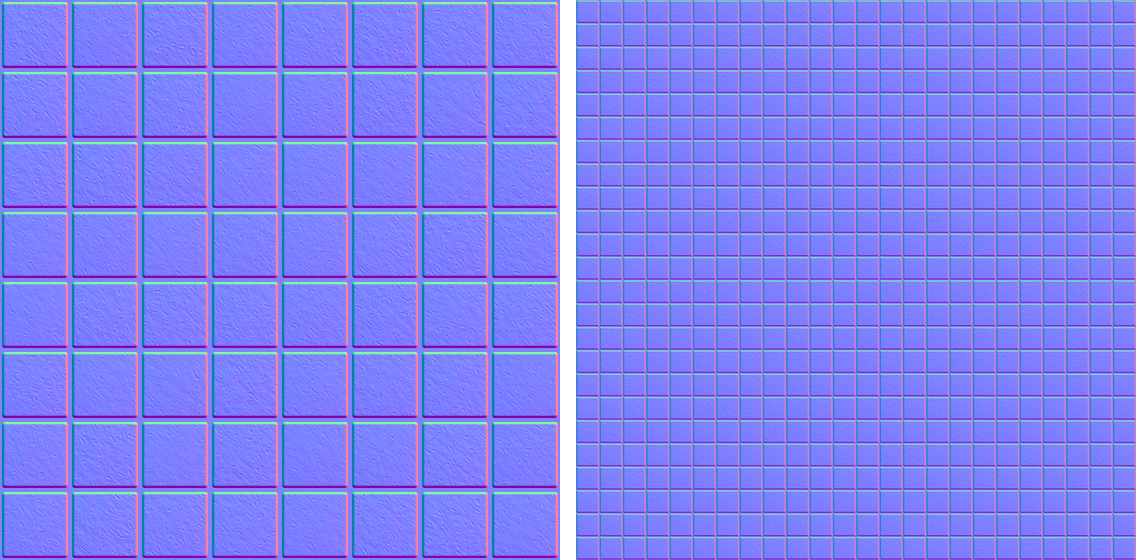
Left: one tile. Right: repeated 3 by 3.
Reproduce this texture map procedurally as a WebGL 2 fragment shader.

```glsl
#version 300 es
precision highp float;
// Tangent-space normal map of an 8 by 8 grid of square tiles with flat joints.
// A rounded-box distance gives each chamfer its direction; the tile faces get
// a faint pillow shape and diagonal scratches from wrapping gradient noise.
uniform vec2 u_resolution;
out vec4 fragColor;

float hash(ivec2 cell, uint seed) {
  uint h = uint(cell.x) * 1597u + uint(cell.y) * 51749u + seed * 7919u;
  h = (h ^ (h >> 15)) * 73244475u;
  h = (h ^ (h >> 13)) * 83492791u;
  h ^= h >> 16;
  return float(h & 65535u) / 65536.0;
}

float cornerRamp(ivec2 cell, vec2 offset, ivec2 period, uint seed) {
  ivec2 wrapped = ((cell % period) + period) % period;
  float angle = 6.28319 * hash(wrapped, seed);
  return dot(vec2(cos(angle), sin(angle)), offset);
}

// Gradient noise that repeats after a whole period of lattice cells
float gradientNoise(vec2 p, ivec2 period, uint seed) {
  ivec2 i = ivec2(floor(p));
  vec2 f = fract(p);
  vec2 s = f * f * f * (f * (f * 6.0 - 15.0) + 10.0);
  float a = cornerRamp(i, f, period, seed);
  float b = cornerRamp(i + ivec2(1, 0), f - vec2(1, 0), period, seed);
  float c = cornerRamp(i + ivec2(0, 1), f - vec2(0, 1), period, seed);
  float d = cornerRamp(i + ivec2(1, 1), f - vec2(1, 1), period, seed);
  return mix(mix(a, b, s.x), mix(c, d, s.x), s.y);
}

// Surface relief: streaks run down to the right, with a few sharper chips
float relief(vec2 uv) {
  vec2 diagonal = vec2(uv.x + uv.y, uv.x - uv.y);
  float broad = gradientNoise(diagonal * vec2(52, 30), ivec2(52, 30), 1u);
  float streak = gradientNoise(diagonal * vec2(104, 58), ivec2(104, 58), 2u);
  float grain = gradientNoise(uv * 230.0, ivec2(230), 3u);
  float chip = smoothstep(0.22, 0.5, streak + 0.35 * broad);
  return 0.5 * broad + 0.42 * streak + 0.16 * grain - 0.6 * chip;
}

void main() {
  vec2 uv = gl_FragCoord.xy / u_resolution;
  vec2 grid = uv * 8.0;
  ivec2 tile = ivec2(floor(grid));
  vec2 p = fract(grid) - 0.5;

  // Rounded tile outline and its outward direction
  vec2 q = abs(p) - (0.472 - 0.045);
  float dist = length(max(q, 0.0)) + min(max(q.x, q.y), 0.0) - 0.045;
  vec2 outward = q.x > q.y ? vec2(1, 0) : vec2(0, 1);
  if (min(q.x, q.y) > 0.0) outward = normalize(q);
  outward *= sign(p);

  // Worn face: relief slope, slight pillow and a small tilt per tile
  float e = 0.0007;
  vec2 slope = vec2(relief(uv + vec2(e, 0)) - relief(uv - vec2(e, 0)),
                    relief(uv + vec2(0, e)) - relief(uv - vec2(0, e))) / (2.0 * e);
  float roughness = 0.0011 * (0.75 + 0.5 * hash(tile, 4u));
  vec2 tilt = 0.016 * (vec2(hash(tile, 5u), hash(tile, 6u)) - 0.5);
  vec2 lean = p * 0.1 + tilt - vec2(0.015, 0.0) - slope * roughness;
  vec3 faceNormal = normalize(vec3(lean, 1.0));
  vec3 bevelNormal = normalize(vec3(outward * 3.25, 1.0));
  vec3 jointNormal = vec3(0.02, 0.02, 0.98);

  // Joint, chamfer and face, with softened borders
  float soft = max(0.004, 4.5 / min(u_resolution.x, u_resolution.y));
  float inTile = 1.0 - smoothstep(-soft, soft, dist);
  float onFace = 1.0 - smoothstep(-soft, soft, dist + 0.034);
  vec3 normal = mix(jointNormal, mix(bevelNormal, faceNormal, onFace), inTile);
  fragColor = vec4(normal * 0.5 + 0.5, 1.0);
}
```
